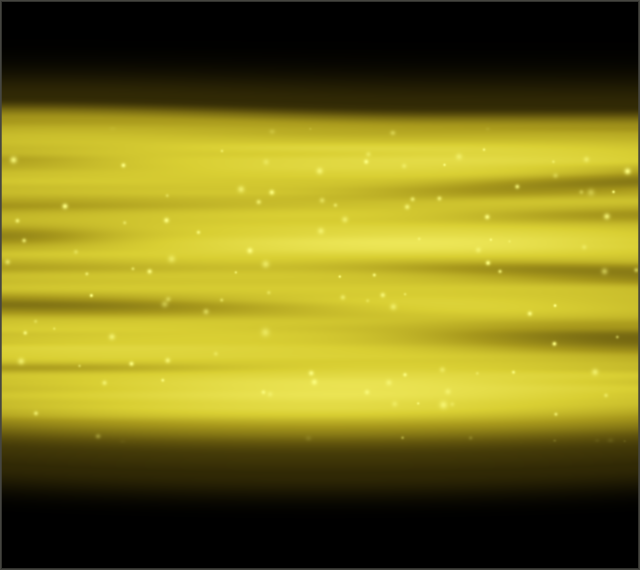
Reproduce this background procedurally as a WebGL 1 fragment shader.

```glsl
precision highp float;

uniform vec2 u_resolution;

const vec3 SHADOW = vec3(0.19, 0.16, 0.02);
const vec3 OLIVE = vec3(0.38, 0.33, 0.05);
const vec3 GOLD = vec3(0.66, 0.60, 0.11);
const vec3 YELLOW = vec3(0.85, 0.81, 0.20);
const vec3 LEMON = vec3(0.96, 0.94, 0.40);
const vec3 SPARK = vec3(0.98, 0.98, 0.48);
const vec3 FRAME = vec3(0.27, 0.27, 0.25);

float hash(vec2 p) {
  vec3 h = fract(vec3(p.xyx) * 0.1031);
  h += dot(h, h.yzx + 33.33);
  return fract((h.x + h.y) * h.z);
}

float valueNoise(vec2 p) {
  vec2 cell = floor(p);
  vec2 f = fract(p);
  f = f * f * (3.0 - 2.0 * f);
  float low = mix(hash(cell), hash(cell + vec2(1.0, 0.0)), f.x);
  float high = mix(hash(cell + vec2(0.0, 1.0)), hash(cell + 1.0), f.x);
  return mix(low, high, f.y);
}

// Soft elongated blob, tilted by slope
float streak(vec2 p, vec2 centre, vec2 reach, float slope) {
  vec2 d = p - centre;
  d.y -= slope * d.x;
  d /= reach;
  return exp(-dot(d, d));
}

// Light band: crisp upper rim with a halo, long fade below
float bandLight(vec2 p) {
  float side = 2.0 * p.x - 1.0;
  float depth = 0.809 - 0.016 * smoothstep(0.0, 0.7, p.x) - p.y;
  float halo = 0.29 * exp(-max(-depth, 0.0) / 0.065);
  halo *= 1.0 - smoothstep(0.84, 0.98, p.y);
  float body = 0.66 + 0.19 * smoothstep(0.0, 0.06, depth);
  float upper = mix(halo, body, smoothstep(-0.018, 0.016, depth));
  float y = p.y - 0.012 * side * side;
  float lower = 0.6 * smoothstep(0.2, 0.285, y) + 0.4 * smoothstep(0.07, 0.25, y);
  return upper * lower * (1.0 - 0.05 * side * side);
}

float streakLight(vec2 p) {
  // Bright flows
  float light = 0.07 * streak(p, vec2(0.70, 0.722), vec2(0.34, 0.026), 0.01);
  light += 0.13 * streak(p, vec2(0.68, 0.572), vec2(0.40, 0.028), 0.03);
  light += 0.13 * streak(p, vec2(0.55, 0.318), vec2(0.38, 0.036), 0.01);
  light += 0.05 * streak(p, vec2(0.75, 0.458), vec2(0.25, 0.022), -0.04);
  light += 0.05 * streak(p, vec2(0.10, 0.393), vec2(0.30, 0.030), 0.0);
  // Dark flows entering from the left
  light -= 0.10 * streak(p, vec2(0.0, 0.720), vec2(0.16, 0.014), 0.0);
  light -= 0.13 * streak(p, vec2(0.0, 0.642), vec2(0.42, 0.014), 0.01);
  light -= 0.19 * streak(p, vec2(0.0, 0.586), vec2(0.16, 0.016), 0.0);
  light -= 0.09 * streak(p, vec2(0.0, 0.532), vec2(0.35, 0.014), 0.0);
  light -= 0.30 * streak(p, vec2(0.05, 0.464), vec2(0.38, 0.016), -0.012);
  light -= 0.13 * streak(p, vec2(0.05, 0.355), vec2(0.30, 0.009), 0.0);
  // Dark flows entering from the right
  light -= 0.27 * streak(p, vec2(1.0, 0.682), vec2(0.40, 0.018), 0.055);
  light -= 0.14 * streak(p, vec2(1.0, 0.623), vec2(0.28, 0.014), 0.01);
  light -= 0.25 * streak(p, vec2(1.0, 0.520), vec2(0.42, 0.018), -0.035);
  light -= 0.31 * streak(p, vec2(1.0, 0.405), vec2(0.32, 0.027), -0.025);
  return light;
}

// Brightness to colour
vec3 goldRamp(float light) {
  vec3 colour = SHADOW * smoothstep(0.0, 0.2, light);
  colour = mix(colour, OLIVE, clamp((light - 0.2) / 0.2, 0.0, 1.0));
  colour = mix(colour, GOLD, clamp((light - 0.4) / 0.28, 0.0, 1.0));
  colour = mix(colour, YELLOW, clamp((light - 0.68) / 0.18, 0.0, 1.0));
  return mix(colour, LEMON, clamp((light - 0.86) / 0.18, 0.0, 1.0));
}

// One jittered dot per grid cell, some cells left empty
float sparkles(vec2 p, float cells, float radius, float fill) {
  vec2 grid = p * cells;
  vec2 cell = floor(grid) + cells * 7.0;
  vec2 jitter = vec2(hash(cell), hash(cell + 41.7));
  vec2 offset = (fract(grid) - mix(vec2(0.2), vec2(0.8), jitter)) / cells;
  float size = radius * mix(0.6, 1.15, hash(cell + 17.3));
  float lit = step(hash(cell + 73.1), fill) * mix(0.35, 1.0, hash(cell + 5.9));
  return lit * exp(-dot(offset, offset) / (size * size));
}

void main() {
  vec2 uv = gl_FragCoord.xy / u_resolution;
  float aspect = u_resolution.x / u_resolution.y;
  vec2 p = vec2(uv.x * aspect, uv.y);

  // Band, flows and fine horizontal grain
  float inside = smoothstep(0.21, 0.30, uv.y) * (1.0 - smoothstep(0.76, 0.80, uv.y));
  float grain = valueNoise(vec2(uv.x * 2.0, uv.y * 85.0)) - 0.5;
  float light = bandLight(uv) + inside * (streakLight(uv) + 0.05 * grain);
  vec3 colour = goldRamp(light);

  // Scattered sparkles, from large to small
  float glow = 0.0;
  for (int i = 0; i < 3; i++) {
    float layer = float(i);
    glow += sparkles(p, 8.0 + 4.0 * layer, 0.0065 - 0.0012 * layer, 0.5 - 0.1 * layer);
  }
  float scatter = smoothstep(0.22, 0.25, uv.y) * (1.0 - smoothstep(0.76, 0.78, uv.y));
  colour = mix(colour, SPARK, clamp(glow * scatter, 0.0, 1.0));

  // Thin frame
  vec2 inset = min(p, vec2(aspect, 1.0) - p);
  float rim = 1.0 - smoothstep(0.0018, 0.0042, min(inset.x, inset.y));
  gl_FragColor = vec4(mix(colour, FRAME, rim), 1.0);
}
```
